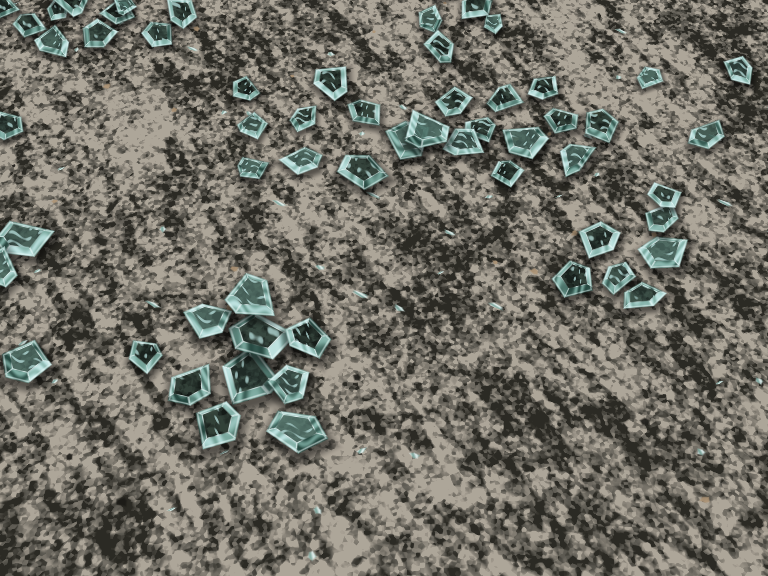
Reproduce this texture procedurally as a Shadertoy shader.

```glsl
// Crumbs of broken green safety glass lying on rough, weathered concrete.
// The ground is layered cellular noise, squeezed along slanted streaks;
// each crumb is a random convex polygon with bevels, ridges and a see-through top.

const vec3 DARK  = vec3(0.17, 0.165, 0.14);
const vec3 SOIL  = vec3(0.35, 0.34, 0.31);
const vec3 STONE = vec3(0.50, 0.48, 0.44);
const vec3 SAND  = vec3(0.68, 0.65, 0.60);
const vec3 DEEP  = vec3(0.15, 0.28, 0.25);
const vec3 TEAL  = vec3(0.48, 0.66, 0.62);
const vec3 PALE  = vec3(0.72, 0.87, 0.86);
const vec3 GLINT = vec3(0.93, 0.98, 0.98);
const vec2 STREAK_DIR = vec2(0.57, -0.82);
const float NEAR_SIZE = 0.055;   // crumb radius at the bottom
const float FAR_SIZE = 0.027;    // crumb radius at the top
const float TAU = 6.2832;
const int SIDES = 5;

// Heaps of crumbs: centre and spread
const int HEAPS = 8;
const vec4 HEAP[HEAPS] = vec4[HEAPS](
    vec4(0.16, 0.97, 0.18, 0.05), vec4(0.80, 0.97, 0.10, 0.05),
    vec4(0.55, 0.77, 0.17, 0.12), vec4(0.87, 0.78, 0.15, 0.09),
    vec4(1.10, 0.55, 0.11, 0.10), vec4(0.41, 0.36, 0.18, 0.14),
    vec4(1.18, 0.78, 0.15, 0.18), vec4(0.02, 0.52, 0.04, 0.28));
const int COUNT[HEAPS] = int[HEAPS](10, 5, 9, 10, 6, 10, 5, 4);

vec2 hash2(vec2 p) {
    vec3 q = fract(p.xyx * vec3(0.1031, 0.1030, 0.0973));
    q += dot(q, q.yzx + 33.33);
    return fract((q.xx + q.yz) * q.zy);
}

// Cellular noise: x = blended cell value, y = distance to nearest point
vec2 cells(vec2 p) {
    vec2 base = floor(p);
    float sum = 0.0, weight = 0.0, nearest = 9.0;
    for (int j = -1; j <= 1; j++)
    for (int i = -1; i <= 1; i++) {
        vec2 id = base + vec2(i, j);
        vec2 d = id + hash2(id) - p;
        float d2 = dot(d, d), w = exp(-10.0 * d2);
        sum += w * hash2(id + 71.3).x;
        weight += w;
        nearest = min(nearest, d2);
    }
    return vec2(sum / weight, sqrt(nearest));
}

// Random convex polygon: distance, side index, gap to the next side
vec3 facets(vec2 p, float seed) {
    float best = -9.0, second = -9.0, side = 0.0;
    for (int i = 0; i < SIDES; i++) {
        vec2 h = hash2(vec2(float(i) + 3.0, seed));
        float a = (float(i) + 0.6 * h.x) * TAU / float(SIDES) + seed;
        float d = dot(p, vec2(cos(a), sin(a))) - 0.62 - 0.36 * h.y;
        if (d > best) { second = best; best = d; side = float(i); }
        else second = max(second, d);
    }
    return vec3(best, side, best - second);
}

float fillMask(float d, float aa) { return 1.0 - smoothstep(-aa, aa, d); }

vec3 ramp(vec3 a, vec3 b, vec3 c, vec3 d, float t) {
    vec3 col = mix(a, b, clamp(t, 0.0, 1.0));
    col = mix(col, c, clamp(t - 1.0, 0.0, 1.0));
    return mix(col, d, clamp(t - 2.0, 0.0, 1.0));
}

vec3 concrete(vec2 q) {
    vec2 s = vec2(dot(q, STREAK_DIR), dot(q, vec2(-STREAK_DIR.y, STREAK_DIR.x)));
    vec2 grit = cells(q * 66.0 + 9.0);
    float t = 1.72;
    t += 2.7 * (cells(q * 135.0).x - 0.5);
    t += 2.8 * (grit.x - 0.5);
    t += 2.9 * (cells(s * vec2(13.0, 42.0)).x - 0.5);
    t += 1.6 * (cells(q * 5.0 + 4.0).x - 0.5);
    t += 1.1 * smoothstep(0.80, 0.95, grit.x) * (1.0 - smoothstep(0.1, 0.4, grit.y));
    return ramp(DARK, SOIL, STONE, SAND, t);
}

// Sparse slivers, pebbles and holes, at most one per grid cell
vec3 addDebris(vec3 col, vec2 q, float px) {
    vec2 g = q * 11.0, id = floor(g), h = hash2(id + 5.0);
    vec2 p = (fract(g) - 0.3 - 0.4 * hash2(id)) / mix(0.05, 0.11, h.y);
    float sliver = step(h.x, 0.15);
    p.x += sliver * p.y * (h.y - 0.5) * 3.0;
    vec3 tint = sliver > 0.5 ? mix(TEAL, GLINT, 0.5 + 0.4 * sin(p.x * 4.0))
              : h.x < 0.21 ? vec3(0.68, 0.58, 0.46) : DARK * 0.6;
    float mask = fillMask(facets(p, h.y * 40.0).x, px * 180.0);
    return mix(col, tint, mask * step(h.x, 0.25) * 0.9);
}

vec3 addCrumb(vec3 col, vec2 p, float seed, float aa) {
    // Contact shadow
    float shade = facets(p + vec2(-0.05, 0.22), seed).x;
    col *= 1.0 - 0.5 * (1.0 - smoothstep(-0.1, 0.45, shade));
    vec3 rim = facets(p, seed);
    if (rim.x > aa) return col;
    vec2 h = hash2(vec2(seed, 8.0));
    vec3 top = facets((p - vec2(0.12 * (h.x - 0.5), 0.13)) / 0.66, seed);
    // Bevels in flat tones with wavy internal reflections
    float wave = sin(dot(p, h - 0.5) * 22.0 + 2.5 * sin(p.x * 5.0 + seed) + 2.0 * p.y);
    float bevel = 0.35 + 1.5 * hash2(vec2(top.y, seed + 2.0)).x + 0.45 * wave;
    vec3 glass = ramp(DEEP, TEAL, PALE, GLINT, bevel);
    // Top face: darkened ground, tinted, with a few bright flaws
    float flaw = smoothstep(0.45, 0.95, wave * sin(p.y * 6.0 + p.x * 3.0 + seed));
    vec3 face = mix(col * vec3(0.50, 0.66, 0.61), TEAL, 0.08 + 0.45 * h.y * h.y);
    face = mix(face, PALE, 0.75 * flaw);
    glass = mix(glass, face, fillMask(top.x, aa + 0.03));
    // Bright rims and ridges
    float edge = fillMask(abs(top.x) - 0.03, aa) * (0.45 + 0.4 * wave);
    float ridge = fillMask(top.z - 0.05, aa) * step(0.0, top.x) * 0.6;
    float outline = fillMask(abs(rim.x + 0.06) - 0.03, aa) * 0.55;
    glass = mix(glass, GLINT, clamp(max(max(edge, ridge), outline), 0.0, 1.0));
    return mix(col, glass, fillMask(rim.x, aa));
}

void mainImage(out vec4 fragColor, in vec2 fragCoord) {
    float px = 1.0 / iResolution.y;
    vec2 p = fragCoord * px;
    vec2 ground = vec2(p.x - 0.67, p.y) * (1.0 + 0.5 * p.y) + 20.0;
    vec3 col = addDebris(concrete(ground), ground, px);

    for (int k = 0; k < HEAPS; k++)
    for (int i = 0; i < COUNT[k]; i++) {
        float seed = float(k) * 17.0 + float(i) + 1.0;
        vec2 h = hash2(vec2(seed, 1.0));
        float a = 2.4 * float(i) + float(k);
        float r = sqrt((float(i) + 0.5) / float(COUNT[k]));
        vec2 centre = HEAP[k].xy + HEAP[k].zw * r * vec2(cos(a), sin(a)) + 0.02 * (h - 0.5);
        float size = mix(NEAR_SIZE, FAR_SIZE, centre.y) * mix(0.7, 1.2, h.x);
        vec2 local = (p - centre) / size * vec2(1.0, 1.15);
        if (dot(local, local) < 6.0) col = addCrumb(col, local, seed, px / size);
    }
    fragColor = vec4(col, 1.0);
}
```
